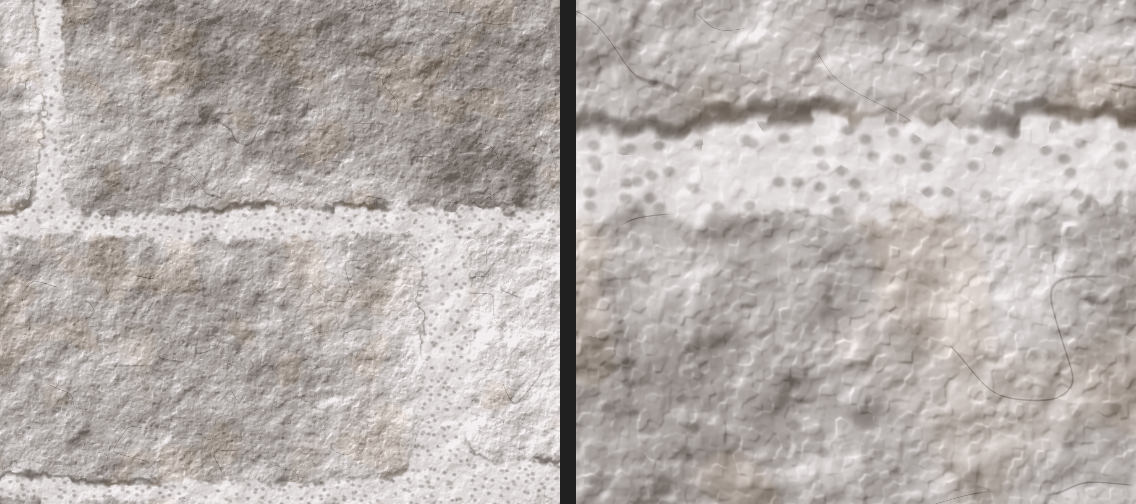
Left, the full canvas; right, a detail of the centre.
Give the GLSL for this texture, as a Shadertoy shader.

```glsl
// Limewashed rough stone bricks in running bond with pale, pitted mortar.

#define LENGTH 1.557      // brick plus joint, in canvas heights
#define COURSE 0.532      // course plus bed joint
#define BED_Y 0.025       // centre of the lowest bed joint
#define BED_WIDTH 0.046
#define ROUGHNESS 0.52    // contrast of the stone relief
#define STAINS 0.85       // contrast of the broad blotches
#define SHADOW_OFFSET vec2(0.005, -0.013)
#define DARK vec3(0.48, 0.45, 0.43)
#define LIGHT vec3(0.89, 0.87, 0.87)

vec3 hash3(vec2 p) {
    vec3 q = fract(p.xyx * vec3(0.1031, 0.1030, 0.0973));
    q += dot(q, q.yxz + 33.33);
    return fract((q.xxy + q.yzz) * q.zyx);
}

// Cellular noise: nearest distance, smoothly blended value, nearest value
vec3 cells(vec2 p) {
    vec2 base = floor(p);
    float nearest = 9.0, value = 0.0, sum = 0.0, total = 0.0;
    for (int y = -1; y <= 1; y++)
    for (int x = -1; x <= 1; x++) {
        vec2 cell = base + vec2(x, y);
        vec3 h = hash3(cell);
        vec2 r = cell + h.xy - p;
        float d2 = dot(r, r), w = exp(-6.0 * d2);
        sum += w * h.z;
        total += w;
        if (d2 < nearest) { nearest = d2; value = h.z; }
    }
    return vec3(sqrt(nearest), sum / total, value);
}

float blend(vec2 p) { return cells(p).y; }

// Slope of the surface towards the light at the upper left
float relief(vec2 p) {
    float slope = 0.0, freq = 23.0;
    for (int i = 0; i < 4; i++) {
        vec2 q = p * freq + 17.3 * float(i);
        slope += blend(q) - blend(q + vec2(-0.22, 0.3));
        freq *= 2.03;
    }
    return slope;
}

// Rounded box whose lower corners are more worn
float brickDistance(vec2 q, vec2 halfSize) {
    float radius = q.y < 0.0 ? 0.07 : 0.025;
    vec2 e = abs(q) - halfSize + radius;
    return length(max(e, 0.0)) + min(max(e.x, e.y), 0.0) - radius;
}

// Small slanted holes; rarity is the share of cells left whole
float pits(vec2 p, float rarity) {
    vec3 c = cells(mat2(62.0, 28.0, -30.0, 75.0) * p);
    return smoothstep(0.42, 0.12, c.x) * step(rarity, c.z);
}

void mainImage(out vec4 fragColor, in vec2 fragCoord) {
    vec2 p = fragCoord / iResolution.y;
    float px = 1.0 / iResolution.y;

    // Running bond: course, brick and a tone for each brick
    float row = floor((p.y - BED_Y) / COURSE);
    float odd = mod(row, 2.0);
    float u = (p.x - mix(0.880, 0.101, odd)) / LENGTH;
    float id = floor(u);
    float tone = sin(0.52 - 2.62 * id - 2.09 * row);

    // Brick outline, with uneven bases and ragged edges
    float lift = 0.06 * max(tone, 0.0) * (1.0 - odd);
    vec2 halfSize = 0.5 * vec2(LENGTH - mix(0.095, 0.045, odd), COURSE - BED_WIDTH - lift);
    vec2 q = vec2((u - id - 0.5) * LENGTH, p.y - BED_Y - (row + 0.5) * COURSE - 0.5 * lift);
    q.y += 0.008 * sin(5.0 * p.x + 1.7 * row - 0.43);
    q.x += 0.005 * sin(13.0 * p.y + row);
    float ragged = 0.018 * (blend(p * 33.0) - 0.5) + 0.012 * (blend(p * 95.0) - 0.5);
    float d = brickDistance(q, halfSize) + ragged;
    float inside = smoothstep(0.004 + px, -0.004 - px, d);

    // Stone: blotches, limewash towards the edges, relief
    float slope = relief(p);
    float blotch = 0.6 * blend(p * 4.0 + 3.7) + 0.4 * blend(p * 13.0);
    float stone = 0.57 + 0.28 * tone + STAINS * (blotch - 0.5);
    float wash = smoothstep(-0.13, 0.0, d) * smoothstep(0.2, 0.7, blend(p * 9.0 + 8.0));
    stone += 0.28 * wash * (0.6 - 0.5 * tone) + ROUGHNESS * slope;

    // Thin broken cracks and a few holes
    float vein = abs(blend(p * vec2(13.0, 17.0) + 5.1) - 0.5);
    float broken = smoothstep(0.52, 0.68, blend(p * 19.0 + 2.6));
    stone -= 0.38 * smoothstep(0.012 + 3.0 * px, 0.0, vein) * broken;
    stone -= 0.25 * pits(p + 4.0, 0.9);

    // Broken shadow under the lower and right edges
    float shadow = smoothstep(-0.002, 0.006, brickDistance(q + SHADOW_OFFSET, halfSize) + ragged);
    float patchy = smoothstep(0.25, 0.65, blend(p * vec2(10.0, 8.0) + 1.4));
    stone = mix(stone, -0.02 + 0.2 * slope, shadow * (0.15 + 0.75 * patchy));

    // Mortar: pale and pitted
    float mortar = 0.98 + 0.26 * slope - 0.42 * pits(p, 0.5);

    float lightness = clamp(mix(mortar, stone, inside), -0.2, 1.15);
    vec3 color = mix(DARK, LIGHT, lightness);
    float rust = smoothstep(0.62, 0.85, blend(p * 16.0 + 9.0)) * inside;
    color -= vec3(0.0, 0.015, 0.035) * rust;
    fragColor = vec4(color, 1.0);
}
```
